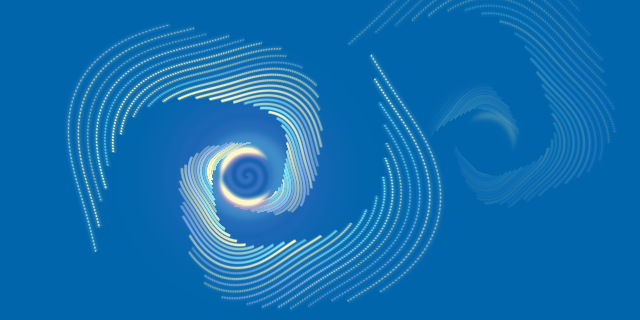
This background is drawn by a WebGL 2 fragment shader. Its source:

```glsl
#version 300 es
precision highp float;
// Two-armed vortex of staggered light trails with a pale echo on a blue field.
uniform vec2 u_resolution;
out vec4 fragColor;

const float TAU = 6.2831853;
const vec3 FIELD = vec3(0.005, 0.398, 0.675);
const vec3 VIOLET = vec3(0.20, 0.41, 0.74);
const vec3 CYAN = vec3(0.50, 0.88, 0.95);
const vec3 CREAM = vec3(1.00, 0.98, 0.76);
const vec3 LAVENDER = vec3(0.76, 0.83, 0.98);
const float OUTER_RADIUS = 0.547;  // radius of the first trail
const float SHRINK = 0.057;        // log radius lost per trail
const float TRAIL_COUNT = 32.0;

float hash(float n) {
    return fract(sin(n * 91.7 + 4.1) * 4375.5);
}

vec2 rotate(vec2 p, float angle) {
    float c = cos(angle), s = sin(angle);
    return vec2(c * p.x - s * p.y, s * p.x + c * p.y);
}

// Light of one arm: rgb is the tint, a is the coverage.
vec4 trailArm(vec2 p, float seed, float pixel) {
    float radius = max(length(p), 0.001);
    float angle = atan(p.y, p.x);

    // Four soft lobes bend the nested circles.
    float lobes = 1.02 + 0.075 * cos(4.0 * (angle - 1.05));
    float level = log(OUTER_RADIUS * lobes / radius) / SHRINK;
    float index = round(level);
    if (index < 0.0 || index >= TRAIL_COUNT) return vec4(0.0);

    // Each trail starts and ends a little further clockwise.
    float jitter = hash(index + seed);
    float start = 3.61 - 0.131 * index + 0.05 * (jitter - 0.5);
    float span = 1.42 + 0.16 * hash(index + seed + 40.0);
    float along = mod(start - angle, TAU);
    float soft = pixel / radius;
    float window = smoothstep(0.0, 2.0 * soft, along)
                 * (1.0 - smoothstep(span - 2.0 * soft, span, along));

    float dist = abs(level - index) * SHRINK * radius;
    float width = mix(0.0014, 0.0030, smoothstep(0.55, 0.15, radius));
    float core = 1.0 - smoothstep(width - 0.5 * pixel, width + 1.1 * pixel, dist);
    float halo = 0.24 * exp(-dist * dist / 0.00007);

    // Outer trails break up into fine beads.
    float beads = 0.55 + 0.45 * cos(angle * 314.0);
    core *= mix(1.0, beads, smoothstep(0.25, 0.45, radius));
    float fade = mix(1.0, 0.5, clamp(along / span, 0.0, 1.0));
    float strength = (0.55 + 0.45 * jitter) * fade;

    vec3 tint = mix(CYAN, LAVENDER, smoothstep(0.2, 0.8, along / span));
    tint = mix(tint, CREAM, smoothstep(0.3, 0.9, hash(index * 1.7 + seed)));
    return vec4(tint, clamp((core + halo) * strength * window, 0.0, 1.0));
}

// Crescent centred on a given angle, tapering towards both tips.
float crescent(vec2 p, float radius, float facing, float width) {
    float turn = cos(atan(p.y, p.x) - facing);
    float taper = smoothstep(0.1, 0.95, turn);
    float d = (length(p) - radius) / (width * (0.35 + 0.65 * taper));
    return exp(-d * d) * taper;
}

vec3 vortexGlow(vec3 color, vec2 p) {
    float r = length(p);
    float ripple = 0.9 + 0.1 * cos(r * 150.0);
    color = mix(color, VIOLET, 0.75 * exp(-pow(r / 0.27, 4.0)) * ripple);
    color = mix(color, CYAN, 0.32 * exp(-pow((r - 0.105) / 0.035, 2.0)));

    // Dim swirling eye inside the bright ring.
    float eye = 1.0 - smoothstep(0.06, 0.085, r);
    float swirl = 0.5 + 0.5 * sin(r * 190.0 + atan(p.y, p.x));
    return mix(color, mix(vec3(0.06, 0.36, 0.67), vec3(0.25, 0.47, 0.76), swirl), 0.65 * eye);
}

vec3 brightRing(vec3 color, vec2 p) {
    float fringe = crescent(p, 0.069, 1.9, 0.010) + crescent(p, 0.096, 4.5, 0.012);
    color = mix(color, vec3(0.68, 0.42, 0.72), 0.6 * clamp(fringe, 0.0, 1.0));
    float light = crescent(p, 0.080, 2.0, 0.012) + crescent(p, 0.084, 4.4, 0.012);
    return mix(color, vec3(1.0, 0.97, 0.80), clamp(1.25 * light, 0.0, 1.0));
}

void main() {
    float pixel = 1.0 / u_resolution.y;
    vec2 p = gl_FragCoord.xy * pixel;
    p.x += 1.0 - 0.5 * u_resolution.x * pixel;
    vec2 main_p = p - vec2(0.773, 0.4505);
    vec2 echo_p = p - vec2(1.523, 0.557);

    vec3 color = vortexGlow(FIELD, main_p);

    // Pale echo: one long arm, the core of the other, a faint crescent.
    vec4 echo = trailArm(rotate(echo_p, 1.08), 7.0, pixel);
    vec4 echoCore = trailArm(rotate(echo_p, -2.2), 19.0, pixel);
    float echoRadius = length(echo_p);
    color = mix(color, echo.rgb, echo.a * mix(0.12, 0.34, smoothstep(0.1, 0.4, echoRadius)));
    color = mix(color, echoCore.rgb, 0.18 * echoCore.a * (1.0 - smoothstep(0.14, 0.2, echoRadius)));
    color = mix(color, CREAM, 0.2 * crescent(echo_p, 0.082, 1.0, 0.014));

    // Main vortex: the second arm is a turned copy of the first.
    vec4 leftArm = trailArm(main_p, 1.0, pixel);
    vec4 rightArm = trailArm(rotate(main_p, -3.45) / 1.02, 13.0, pixel);
    color = mix(color, leftArm.rgb, leftArm.a);
    color = mix(color, rightArm.rgb, rightArm.a);
    color = brightRing(color, main_p);

    fragColor = vec4(color, 1.0);
}
```
